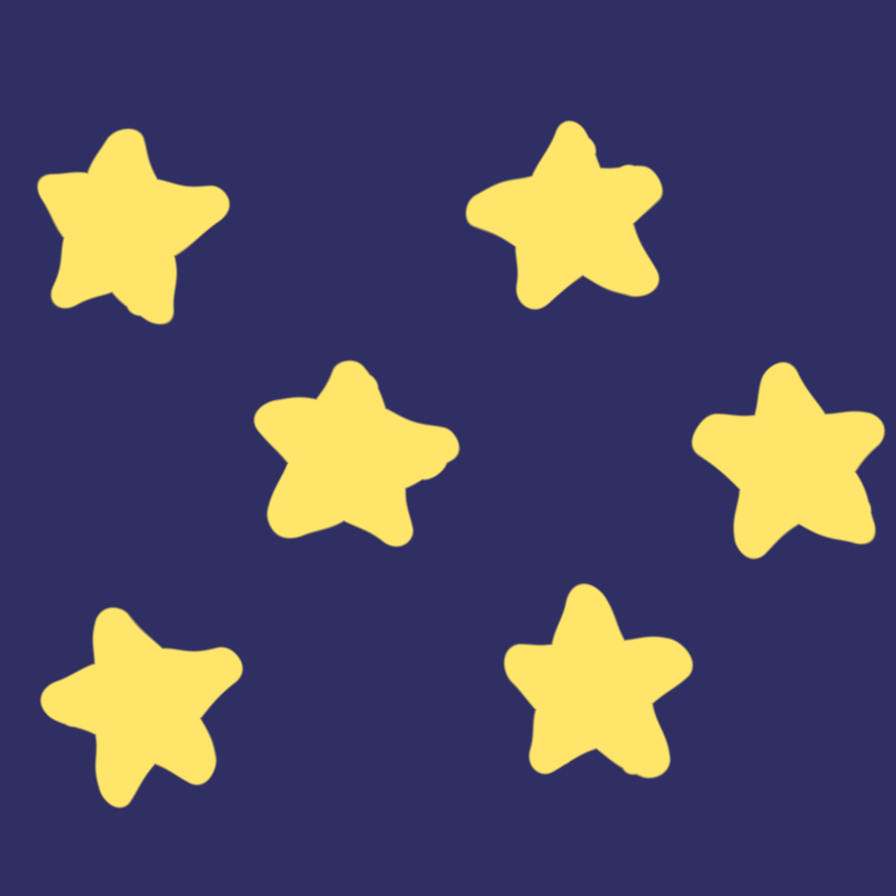
Give the GLSL for this pattern, as a WebGL 2 fragment shader.

```glsl
#version 300 es
precision highp float;

uniform vec2 u_resolution;
out vec4 fragColor;

const vec3 NIGHT = vec3(0.184, 0.184, 0.388);
const vec3 STAR_YELLOW = vec3(1.0, 0.898, 0.416);

// Signed random value in -1..1
float jitter(float seed) {
    return 2.0 * fract(sin(seed * 12.9898 + 4.1) * 4375.85) - 1.0;
}

// Tapered capsule pointing along +y, wide at the origin
float taperedArm(vec2 p, float baseRadius, float tipRadius, float len) {
    p.x = abs(p.x);
    float slope = (baseRadius - tipRadius) / len;
    float rise = sqrt(1.0 - slope * slope);
    float along = dot(p, vec2(-slope, rise));
    if (along < 0.0) return length(p) - baseRadius;
    if (along > rise * len) return length(p - vec2(0.0, len)) - tipRadius;
    return dot(p, vec2(rise, slope)) - baseRadius;
}

// Five uneven, hand-cut arms
float clumsyStar(vec2 p, float seed) {
    p += 0.0025 * sin(p.yx * 75.0 + seed * vec2(1.7, 2.9));
    float tilt = 0.3 * jitter(seed);
    float dist = 1.0;
    for (int i = 0; i < 5; i++) {
        float armSeed = seed * 7.0 + float(i) * 1.37;
        float angle = tilt + float(i) * 1.25664 + 0.13 * jitter(armSeed + 0.2);
        float c = cos(angle), s = sin(angle);
        vec2 q = vec2(c * p.x + s * p.y, c * p.y - s * p.x);
        float len = 0.099 + 0.012 * jitter(armSeed + 0.5);
        float tipRadius = 0.023 + 0.004 * jitter(armSeed + 0.8);
        dist = min(dist, taperedArm(q, 0.062, tipRadius, len));
        // Small lump beside the tip
        vec2 lump = vec2(0.013 * jitter(armSeed + 1.1), len - 0.016);
        dist = min(dist, length(q - lump) - 0.021);
    }
    return dist;
}

void main() {
    vec2 uv = gl_FragCoord.xy / u_resolution;
    float dist = 1.0;

    // Three staggered rows of two stars, wrapped at the tile edges
    for (int row = 0; row < 3; row++) {
        for (int col = 0; col < 2; col++) {
            float seed = float(row * 2 + col) + 1.0;
            vec2 center = vec2(0.15 + 0.5 * float(col) + 0.24 * float(row % 2),
                               0.215 + 0.272 * float(row));
            center += 0.016 * vec2(jitter(seed + 20.3), jitter(seed + 40.7));
            vec2 local = fract(uv - center + 0.5) - 0.5;
            float size = 0.98 + 0.06 * jitter(seed + 60.1);
            dist = min(dist, clumsyStar(local / size, seed) * size);
        }
    }

    float cover = 1.0 - smoothstep(-0.002, 0.002, dist);
    fragColor = vec4(mix(NIGHT, STAR_YELLOW, cover), 1.0);
}
```
